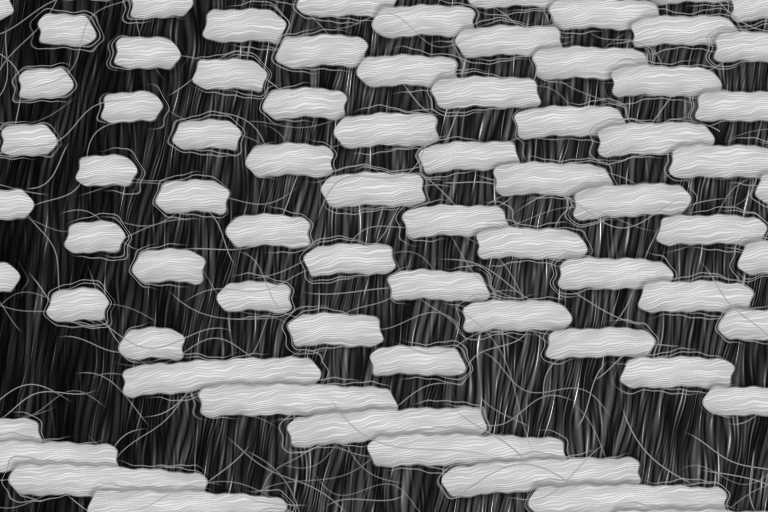
A WebGL 1 fragment shader for this texture:

```glsl
precision highp float;
// Macro view of a woven cloth: pale woolly floats in diagonal steps over dark glossy warp, with loose hairs.

uniform vec2 u_resolution;

// Lengths are in canvas heights, y runs downward.
const float ASPECT = 1.5;
const vec2 ORIGIN = vec2(0.443, 0.152);      // centre of float (0, 0)
const vec2 STEP_ACROSS = vec2(0.159, 0.049); // to the next float along a diagonal
const vec2 STEP_DOWN = vec2(-0.035, 0.107);  // to the next diagonal
const float SHEAR = 0.0043;                  // diagonals steepen downward
const float SPREAD = 0.0055;                 // diagonals drift apart downward
const float HALF_NARROW = 0.052;             // float half length at the left
const float HALF_WIDE = 0.110;               // float half length at the right
const float HALF_THICK = 0.030;
const vec2 LONG_ORIGIN = vec2(0.430, 0.732); // first long float of the border
const vec2 LONG_ROW = vec2(-0.225, 0.209);
const float LONG_HALF = 0.192;
const float JITTER = 0.008;
const float SOFTNESS = 0.003;
const float HAIR_WIDTH = 0.0015;
const int HAIRS = 150;
const float HAIRS_UNDER = 126.0;             // the remaining hairs lie on top
const vec3 TINT = vec3(1.0);

float soft;

float hash(float n) {
  return fract(sin(n * 127.1 + 3.7) * 43758.5);
}

// Bundle of fine strands: p.x counts strands across, p.y runs along them.
float strands(vec2 p) {
  p.x += 0.6 * sin(p.y * 1.3 + p.x * 0.35) + 0.3 * sin(p.y * 2.9 - p.x * 0.7);
  float id = floor(p.x);
  float glint = 0.5 + 0.5 * sin(p.y * (1.5 + 3.0 * hash(id)) + 6.28 * hash(id + 40.0));
  return sin(3.1416 * fract(p.x)) * mix(hash(id + 80.0), glint, 0.5);
}

float line(float dist, float width) {
  return 1.0 - smoothstep(width - 0.5 * soft, width + 0.5 * soft, abs(dist));
}

// Dark warp, leaning slightly, blacker toward the left.
float warpTone(vec2 p) {
  float x = p.x + 0.13 * p.y + 0.006 * sin(p.y * 17.0 + p.x * 23.0);
  float coarse = strands(vec2(x * 62.0, p.y * 8.0));
  float fine = strands(vec2(x * 135.0 + 9.0, p.y * 15.0));
  float tone = 0.05 + 0.30 * coarse + 0.32 * fine * fine;
  tone += 0.45 * smoothstep(0.72, 0.95, fine) * coarse;
  float band = 0.75 + 0.25 * sin(x * 43.0 + 1.0);
  return tone * mix(0.65 * band, 1.0, smoothstep(0.1, 0.6, p.x));
}

// One woolly float with its shadow and the stray fibres that hug its outline.
void addFloat(vec2 q, vec2 size, float seed, inout float tone) {
  float along = q.x / size.x;
  q.y -= (hash(seed + 5.0) - 0.5) * 0.12 * q.x + 0.006 * along * along;
  q.y += 0.0015 * sin(q.x * 70.0 + seed) + 0.001 * sin(q.x * 173.0 + seed * 2.0);
  q.x += 0.004 * sin(q.y * 140.0 + seed);
  float radius = 0.8 * size.y;
  vec2 corner = abs(q) - size + radius;
  float d = length(max(corner, 0.0)) + min(max(corner.x, corner.y), 0.0) - radius;
  if (d > 0.03) return;

  tone *= mix(0.72, 1.0, smoothstep(0.0, 0.014, d));
  float t = q.y / size.y;
  float wool = strands(vec2((q.y + 0.13 * q.x) * 190.0 + seed, q.x * 19.0));
  float light = 0.83 - 0.13 * t * t - 0.05 * t - 0.05 * along * along + 0.17 * (wool - 0.32);
  tone = mix(tone, light, 1.0 - smoothstep(-soft, soft, d));

  for (int k = 0; k < 2; k++) {
    float n = seed + float(k) * 13.0;
    float offset = 0.004 + 0.006 * float(k) + 0.005 * sin(q.x * (28.0 + 20.0 * hash(n)) + n);
    float fade = smoothstep(-0.5, 0.5, sin(q.x * 21.0 + n * 3.0));
    tone = mix(tone, 0.60, 0.75 * fade * line(d - offset, HAIR_WIDTH));
  }
}

// Loose curled hairs: x is cover under the floats, y is cover over them.
vec2 looseHairs(vec2 p) {
  vec2 cover = vec2(0.0);
  for (int k = 0; k < HAIRS; k++) {
    float n = float(k);
    vec2 q = p - vec2(hash(n) * 1.6 - 0.05, pow(hash(n + 200.0), 0.8));
    float reach = 0.06 + 0.14 * hash(n + 400.0);
    if (dot(q, q) > reach * reach * 1.2) continue;
    float angle = (hash(n + 600.0) + hash(n + 700.0) - 1.0) * 1.3;
    float c = cos(angle), s = sin(angle);
    q = vec2(c * q.x + s * q.y, c * q.y - s * q.x);
    float freq = 12.0 + 22.0 * hash(n + 800.0);
    float amp = (0.2 + 0.6 * hash(n + 900.0)) / freq;
    float phase = q.x * freq + n;
    float slope = amp * freq * cos(phase);
    float dist = (q.y - amp * sin(phase)) / sqrt(1.0 + slope * slope);
    float hair = line(dist, HAIR_WIDTH) * smoothstep(reach, 0.7 * reach, abs(q.x));
    hair *= 0.5 + 0.5 * hash(n + 1000.0);
    if (n < HAIRS_UNDER) cover.x = max(cover.x, hair);
    else cover.y = max(cover.y, hair);
  }
  return cover;
}

void main() {
  vec2 p = gl_FragCoord.xy / u_resolution;
  p = vec2(p.x * ASPECT, 1.0 - p.y);
  soft = max(SOFTNESS, 1.0 / u_resolution.y);

  vec2 hairs = looseHairs(p);
  float tone = mix(warpTone(p), 0.56, hairs.x);

  // Short floats, stopping where the border begins
  for (int row = -4; row <= 4; row++) {
    float j = float(row);
    float first = floor((p.x - ORIGIN.x - j * STEP_DOWN.x) / STEP_ACROSS.x);
    for (int k = 0; k < 2; k++) {
      float i = first + float(k);
      if (i + 3.5 * (j - 3.0) > 3.6) continue;
      float seed = i * 7.3 + j * 31.7;
      vec2 centre = ORIGIN + i * STEP_ACROSS + j * STEP_DOWN;
      centre.y += SHEAR * i * j + SPREAD * j * j;
      float halfLength = mix(HALF_NARROW, HALF_WIDE, smoothstep(0.0, 1.15, centre.x));
      centre += JITTER * (2.0 * vec2(hash(seed), hash(seed + 1.0)) - 1.0);
      vec2 size = vec2(halfLength, HALF_THICK) * (0.92 + 0.16 * hash(seed + 2.0));
      addFloat(p - centre, size, seed, tone);
    }
  }

  // Long floats of the border
  for (int row = 0; row < 2; row++) {
    vec2 start = LONG_ORIGIN + float(row) * LONG_ROW;
    float first = floor((p.x - start.x) / STEP_ACROSS.x) - 1.0;
    for (int k = 0; k < 4; k++) {
      float i = first + float(k);
      if (row == 0 && i < 0.0) continue;
      float seed = 300.0 + i * 11.9 + float(row) * 47.0;
      vec2 centre = start + i * STEP_ACROSS;
      centre.x += JITTER * (2.0 * hash(seed) - 1.0);
      addFloat(p - centre, vec2(LONG_HALF, HALF_THICK), seed, tone);
    }
  }

  tone = mix(tone, 0.62, 0.8 * hairs.y);
  gl_FragColor = vec4(TINT * clamp(tone, 0.0, 1.0), 1.0);
}
```
